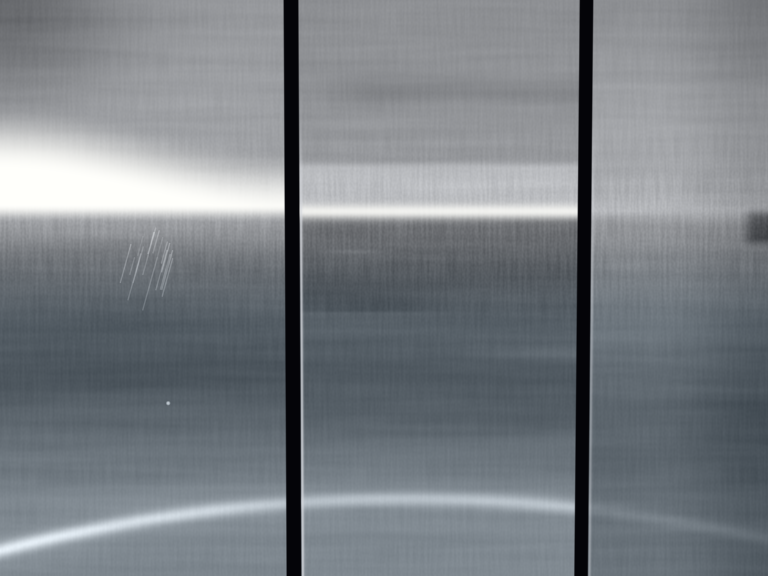
This texture is drawn by a WebGL 2 fragment shader. Its source:

```glsl
#version 300 es
precision highp float;
// Three brushed steel panels with dark gaps, a glaring band and a curved reflection.

uniform vec2 u_resolution;
out vec4 outColor;

// Gaps: centre at bottom, centre at top, half width
const vec3 GAP_LEFT = vec3(0.3828, 0.3789, 0.0096);
const vec3 GAP_RIGHT = vec3(0.7566, 0.7637, 0.0088);
const vec3 GAP_COLOR = vec3(0.015, 0.015, 0.03);

const vec3 COOL_TINT = vec3(-0.032, 0.004, 0.034);
const vec3 NEUTRAL_TINT = vec3(-0.008, 0.0, 0.014);
const vec3 GLARE_COLOR = vec3(1.0, 1.0, 0.985);

const float GLARE_BASE = 0.633;
const vec3 ARC = vec3(0.53, 0.134, 0.32);   // peak x, peak y, curvature
const float ARC_WIDTH = 0.0125;
const float GRAIN = 0.035;
const float STREAKS = 0.028;
const int SCRATCHES = 16;

// Steel brightness: height, left panel, middle panel, right panel
const int STOPS = 11;
const vec4 STEEL[STOPS] = vec4[](
  vec4(0.00, 0.52, 0.53, 0.44), vec4(0.12, 0.52, 0.52, 0.43),
  vec4(0.20, 0.46, 0.46, 0.40), vec4(0.28, 0.39, 0.37, 0.39),
  vec4(0.34, 0.33, 0.345, 0.41), vec4(0.42, 0.35, 0.37, 0.45),
  vec4(0.52, 0.42, 0.36, 0.50), vec4(0.60, 0.52, 0.43, 0.58),
  vec4(0.66, 0.62, 0.60, 0.68), vec4(0.76, 0.62, 0.59, 0.65),
  vec4(1.00, 0.54, 0.56, 0.56));

float hash(vec2 p) {
  vec3 q = fract(vec3(p.xyx) * 0.1031);
  q += dot(q, q.yzx + 33.33);
  return fract((q.x + q.y) * q.z);
}

float cornerSlope(vec2 cell, vec2 offset) {
  float angle = 6.2832 * hash(cell);
  return dot(vec2(cos(angle), sin(angle)), offset);
}

float gradientNoise(vec2 p) {
  vec2 i = floor(p), f = p - i, e = vec2(1.0, 0.0);
  vec2 s = f * f * f * (f * (f * 6.0 - 15.0) + 10.0);
  return mix(mix(cornerSlope(i, f), cornerSlope(i + e, f - e), s.x),
             mix(cornerSlope(i + e.yx, f - e.yx), cornerSlope(i + 1.0, f - 1.0), s.x), s.y);
}

float bell(float x, float width) { return exp(-x * x / (width * width)); }

float segmentDistance(vec2 p, vec2 a, vec2 b) {
  vec2 d = b - a;
  return length(p - a - d * clamp(dot(p - a, d) / dot(d, d), 0.0, 1.0));
}

vec3 steelProfile(float y) {
  vec3 tone = STEEL[0].yzw;
  for (int i = 1; i < STOPS; i++)
    tone = mix(tone, STEEL[i].yzw, smoothstep(STEEL[i - 1].x, STEEL[i].x, y));
  return tone;
}

float gapOffset(vec2 uv, vec3 gap) { return uv.x - mix(gap.x, gap.y, uv.y); }

void main() {
  vec2 uv = gl_FragCoord.xy / u_resolution;
  vec2 p = gl_FragCoord.xy / u_resolution.y;
  float pixel = 1.0 / u_resolution.x;
  float g1 = gapOffset(uv, GAP_LEFT), g2 = gapOffset(uv, GAP_RIGHT);
  vec3 panel = vec3(step(g1, 0.0), step(0.0, g1) * step(g2, 0.0), step(0.0, g2));

  // Base sheen, dimmed toward the outer sides
  float tone = dot(steelProfile(uv.y), panel);
  float upper = smoothstep(0.7, 1.0, uv.y);
  tone += panel.x * upper * (0.06 - 0.19 * bell(uv.x, 0.16));
  tone -= panel.z * 0.09 * smoothstep(0.85, 1.0, uv.x);

  // Soft reflections on the middle and right panels
  tone -= panel.y * 0.06 * bell(uv.y - 0.84, 0.022) * smoothstep(0.39, 0.5, uv.x);
  tone -= panel.y * 0.045 * smoothstep(0.455, 0.462, uv.y) * smoothstep(0.54, 0.465, uv.y)
        * smoothstep(0.66, 0.48, uv.x);
  tone += panel.y * 0.06 * bell(uv.y - 0.385, 0.012) * smoothstep(0.58, 0.72, uv.x);
  tone += panel.y * 0.06 * bell(uv.y - 0.563, 0.004) * bell(uv.x - 0.46, 0.04);
  vec2 blob = abs(uv - vec2(0.995, 0.605)) - vec2(0.012, 0.018);
  tone -= 0.27 * smoothstep(0.022, -0.008, length(max(blob, 0.0)));

  // Brushed grain and broad streaks
  float grain = gradientNoise(p * vec2(210.0, 14.0)) + 0.6 * gradientNoise(p * vec2(260.0, 190.0));
  float streak = gradientNoise(p * vec2(2.5, 42.0)) + 0.6 * gradientNoise(p * vec2(7.0, 95.0) + 31.0);
  tone += GRAIN * grain * (0.6 + bell(uv.y - 0.6, 0.12)) + STREAKS * streak;

  // Scratches and a small nick on the left panel
  float scratch = 0.0;
  for (int i = 0; i < SCRATCHES; i++) {
    float k = float(i);
    vec2 a = vec2(0.21 + 0.09 * hash(vec2(k, 2.0)), 0.55 + 0.055 * hash(vec2(k, 5.0)));
    vec2 b = a - vec2(0.018, 0.065) * (0.4 + hash(vec2(k, 9.0)));
    scratch += (0.05 + 0.10 * hash(vec2(k, 7.0))) * smoothstep(0.0024, 0.0, segmentDistance(p, a, b));
  }
  tone += panel.x * (scratch + 0.4 * smoothstep(0.005, 0.001, length(p - vec2(0.292, 0.3))));

  // Curved reflection, fading to the right
  float arcOffset = uv.y - ARC.y + ARC.z * (uv.x - ARC.x) * (uv.x - ARC.x);
  float arcLight = mix(0.36, 0.2, smoothstep(0.0, 0.5, uv.x)) * (1.0 - 0.65 * panel.z);
  tone += arcLight * (bell(arcOffset, ARC_WIDTH) + 0.14 * bell(arcOffset, 0.04));

  // Glaring band, widest at the far left
  float glareTop = mix(0.765, 0.685, smoothstep(0.0, 0.38, uv.x));
  float above = smoothstep(GLARE_BASE - 0.02, GLARE_BASE + 0.012, uv.y);
  float glare = panel.x * above * smoothstep(glareTop + 0.06, glareTop - 0.06, uv.y);
  tone += panel.x * 0.10 * bell(uv.y - GLARE_BASE, 0.05);
  tone += panel.y * 0.14 * above * smoothstep(0.725, 0.705, uv.y);
  glare += panel.y * 0.85 * bell(uv.y - GLARE_BASE, 0.013);
  tone += panel.z * 0.07 * bell(uv.y - GLARE_BASE, 0.016);

  vec3 color = tone + mix(COOL_TINT, NEUTRAL_TINT, smoothstep(0.42, 0.62, uv.y));
  color = mix(color, GLARE_COLOR, clamp(glare, 0.0, 1.0));

  // Lit panel lips and dark gaps
  float lip = 0.75 * bell(g1 - GAP_LEFT.z - 0.002, 0.002) + 0.4 * bell(g2 - GAP_RIGHT.z - 0.002, 0.002);
  color = mix(color, vec3(0.84, 0.85, 0.87), lip * smoothstep(0.85, 0.6, uv.y));
  float gap = min(abs(g1) - GAP_LEFT.z, abs(g2) - GAP_RIGHT.z);
  color = mix(GAP_COLOR, color, smoothstep(-pixel, pixel, gap));
  outColor = vec4(clamp(color, 0.0, 1.0), 1.0);
}
```
